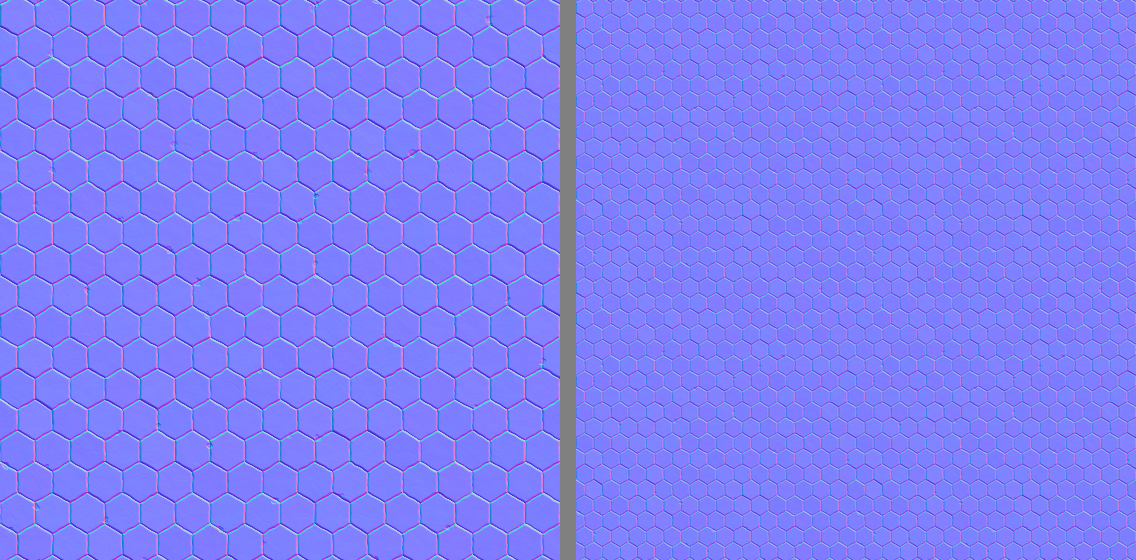
Left, the tile; right, the same tile 2 across and 2 down.
Reproduce this texture map procedurally as a Shadertoy shader.

```glsl
// Tangent-space normal map of a worn hexagonal tile floor, 16 tiles by 18 rows.
// A wrapping height field (bevelled tiles, chips, scratches, grain) is built
// from hex distances and periodic gradient noise, then differentiated.

const vec2 TILES = vec2(16.0, 18.0);
const float ROW_STEP = 0.8660254;     // row spacing in tile widths

vec2 hash2(vec2 p) {
    vec3 q = fract(p.xyx * vec3(0.1031, 0.1030, 0.0973));
    q += dot(q, q.yzx + 33.33);
    return fract((q.xx + q.yz) * q.zy);
}

vec2 direction(float turn) {
    float a = 6.2831853 * turn;
    return vec2(cos(a), sin(a));
}

float cornerGradient(vec2 cell, vec2 offset, float period, float seed) {
    return dot(direction(hash2(mod(cell, period) + seed).x), offset);
}

// Gradient noise over the unit square, wrapping after a whole number of cells
float noise(vec2 uv, float period, float seed) {
    vec2 p = uv * period, i = floor(p), f = p - i;
    vec2 u = f * f * f * (f * (f * 6.0 - 15.0) + 10.0);
    vec2 e = vec2(0.0, 1.0);
    float low = mix(cornerGradient(i, f, period, seed),
                    cornerGradient(i + e.yx, f - e.yx, period, seed), u.x);
    float high = mix(cornerGradient(i + e.xy, f - e.xy, period, seed),
                     cornerGradient(i + e.yy, f - e.yy, period, seed), u.x);
    return mix(low, high, u.y);
}

// Pointy-top hexagon metric: 0.5 on the outline of a tile of width 1
float hexDistance(vec2 p) {
    p = abs(p);
    return max(p.x, 0.5 * p.x + ROW_STEP * p.y);
}

// Face with its own level and tilt, rounded off towards the joint
float tileHeight(vec2 p, vec2 id, float bevelWidth, float edgeSlope) {
    float level = (hash2(id + 7.0).x - 0.5) * 0.022;
    vec2 tilt = (hash2(id + 31.0) - 0.5) * 0.075;
    float over = max(hexDistance(p) - 0.5 + bevelWidth, 0.0);
    return level + dot(tilt, p) - 0.5 * edgeSlope * over * over / bevelWidth;
}

// Depth of a ragged pit on the outline of some tiles
float chipDepth(vec2 p, vec2 id, float ragged, float chance) {
    vec2 pick = hash2(id + 83.0), shape = hash2(id + 127.0);
    vec2 dir = direction(pick.y);
    vec2 center = dir * 0.48 / hexDistance(dir);
    float radius = mix(0.06, 0.13, shape.x);
    float d = length(p - center) + 0.07 * ragged;
    float pit = 1.0 - smoothstep(radius * 0.5, radius, d);
    return step(pick.x, chance) * pit * mix(0.012, 0.026, shape.y);
}

// Fine valleys along the zero lines of noise, kept in patches
float scratches(vec2 uv) {
    float line = 1.0 - smoothstep(0.0, 0.06, abs(noise(uv, 26.0, 211.0)));
    return line * smoothstep(0.12, 0.35, noise(uv, 21.0, 251.0));
}

// Surface height in tile widths
float surfaceHeight(vec2 uv) {
    vec2 p = uv * TILES * vec2(1.0, ROW_STEP);
    float ragged = noise(uv, 150.0, 301.0);
    p += 0.024 * vec2(noise(uv, 72.0, 11.0), noise(uv, 72.0, 53.0));

    // Highest of the surrounding tiles wins; chips cut through all of them
    float top = -1.0, pit = 0.0;
    float baseRow = floor(p.y / ROW_STEP);
    for (int j = -1; j <= 1; j++) {
        float row = baseRow + float(j);
        float shift = 0.5 * mod(row, 2.0);
        float baseColumn = floor(p.x - shift + 0.5);
        for (int i = -1; i <= 1; i++) {
            float column = baseColumn + float(i);
            vec2 local = p - vec2(column + shift, (row + 0.5) * ROW_STEP);
            vec2 id = mod(vec2(column, row), TILES);
            top = max(top, tileHeight(local, id, 0.054, 1.65));
            pit = max(pit, chipDepth(local, id, ragged, 0.17));
        }
    }
    float grain = 0.004 * noise(uv, 44.0, 401.0) + 0.0014 * ragged;
    return top - pit + grain - 0.0016 * scratches(uv);
}

void mainImage(out vec4 fragColor, in vec2 fragCoord) {
    vec2 uv = fragCoord / iResolution.xy;

    // Central differences, wide enough to smooth the joints
    vec2 e = vec2(0.0009, 0.0);
    vec2 rise = vec2(surfaceHeight(uv + e.xy) - surfaceHeight(uv - e.xy),
                     surfaceHeight(uv + e.yx) - surfaceHeight(uv - e.yx));
    vec2 slope = rise / (2.0 * e.x * TILES * vec2(1.0, ROW_STEP));

    // Pack the unit normal, green pointing up
    vec3 normal = normalize(vec3(-slope, 1.0));
    fragColor = vec4(0.5 + 0.5 * normal, 1.0);
}
```
